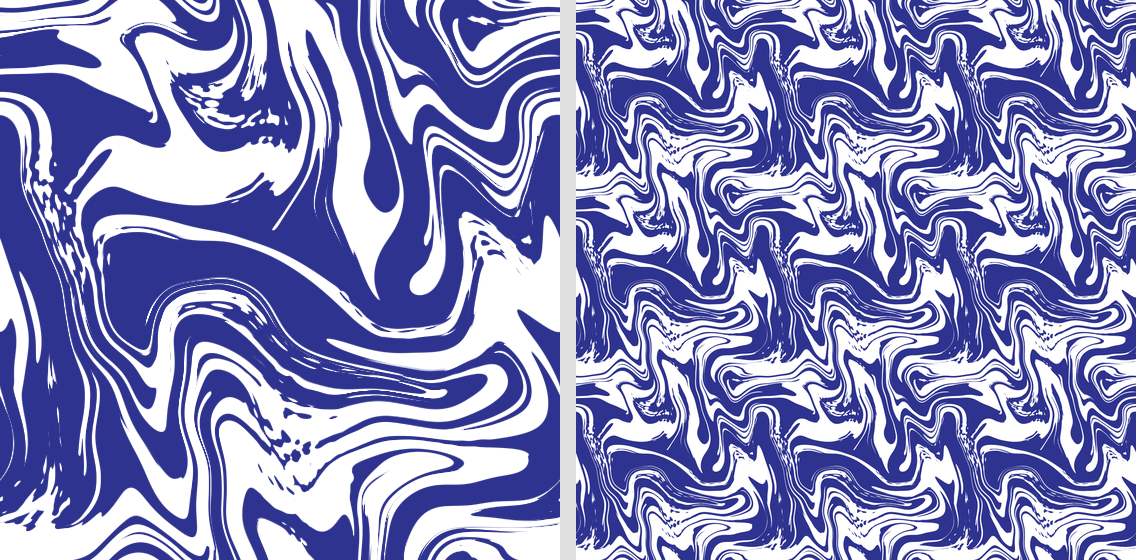
Left, the tile; right, the same tile 3 across and 3 down.
Reproduce this pattern procedurally as a three.js fragment shader.

```glsl
// Seamless two-tone marbled ink: sheared bands, fine strands and dry-brush flecks.
varying vec2 vUv;

const float TAU = 6.2831853;

float hash(vec2 p) {
  vec3 h = fract(vec3(p.xyx) * vec3(0.1031, 0.1030, 0.0973));
  h += dot(h, h.yzx + 33.33);
  return fract((h.x + h.y) * h.z);
}

// Slope of one lattice point, wrapped to the period
float corner(vec2 cell, vec2 offset, vec2 period, float seed) {
  float angle = TAU * hash(mod(cell, period) + seed);
  return dot(vec2(cos(angle), sin(angle)), offset);
}

// Gradient noise that repeats once per unit of the canvas
float noise(vec2 uv, vec2 period, float seed) {
  vec2 p = uv * period;
  vec2 c = floor(p);
  vec2 f = p - c;
  vec2 s = f * f * f * (f * (f * 6.0 - 15.0) + 10.0);
  vec2 e = vec2(1.0, 0.0);
  float low = mix(corner(c, f, period, seed), corner(c + e, f - e, period, seed), s.x);
  float high = mix(corner(c + e.yx, f - e.yx, period, seed),
                   corner(c + 1.0, f - 1.0, period, seed), s.x);
  return mix(low, high, s.y);
}

// Wave-shaped shears along whole-number directions keep area and tiling.
// xy: fully stirred position, zw: lightly stirred position
vec4 stir(vec2 p) {
  p += 0.03 * vec2(noise(p, vec2(7.0), 11.0), noise(p, vec2(7.0), 47.0));
  vec2 light = p;
  for (int i = 0; i < 11; i++) {
    float n = float(i);
    float angle = 2.4 * n + 0.9;
    float reach = 1.8 + 0.8 * sin(1.7 * n);
    vec2 k = floor(reach * vec2(cos(angle), sin(angle)) + 0.5);
    p += 0.2 * vec2(-k.y, k.x) / dot(k, k) * sin(TAU * dot(k, p) + 4.1 * n);
    if (i == 2) light = p;
  }
  return vec4(p, light);
}

// Positive where there is ink
float ink(vec4 pos, float stretch) {
  vec2 q = pos.xy;
  float bands = noise(q, vec2(4.0, 6.0), 3.0);
  float strands = noise(q, vec2(9.0, 15.0), 71.0) * (1.0 - smoothstep(8.0, 16.0, stretch));
  float hairs = noise(q, vec2(18.0, 40.0), 133.0) * (1.0 - smoothstep(4.0, 10.0, stretch));
  float combed = smoothstep(-0.15, 0.2, noise(q, vec2(4.0), 201.0));
  float dry = smoothstep(0.1, 0.4, noise(pos.zw, vec2(5.0), 257.0));
  float flecks = noise(pos.zw, vec2(64.0), 307.0);
  return bands + 0.5 * strands + 0.28 * combed * hairs + 0.85 * dry * flecks + 0.04;
}

void main() {
  vec3 paper = vec3(1.0);
  vec3 indigo = vec3(0.18, 0.20, 0.56);

  // Neighbouring samples give the local stretch and the slope of the ink field
  float e = 0.0008;
  vec4 here = stir(vUv);
  vec4 right = stir(vUv + vec2(e, 0.0));
  vec4 above = stir(vUv + vec2(0.0, e));
  float stretch = length(vec4(right.xy - here.xy, above.xy - here.xy)) / e;

  float level = ink(here, stretch);
  vec2 slope = (vec2(ink(right, stretch), ink(above, stretch)) - level) / e;
  float edge = level / max(length(slope), 0.01);

  gl_FragColor = vec4(mix(paper, indigo, smoothstep(-0.0014, 0.0014, edge)), 1.0);
}
```
